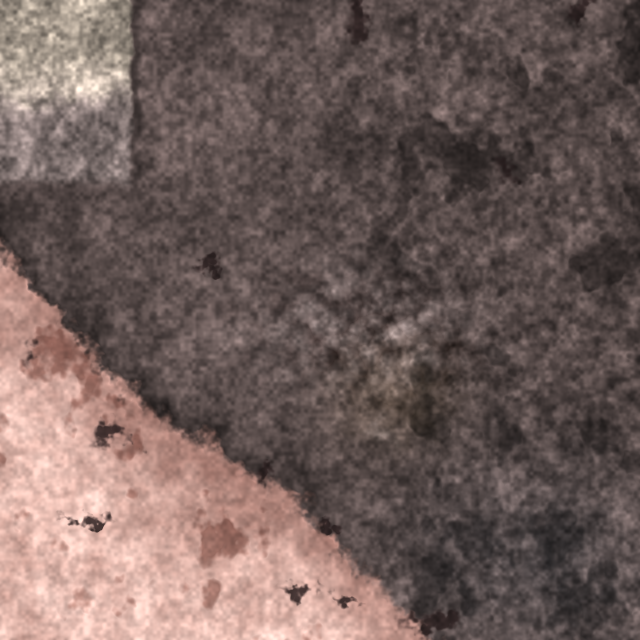
Write a WebGL 2 fragment shader that draws this texture.

```glsl
#version 300 es
precision highp float;
// Weathered dark stone wall with a pale block at upper left and a sunlit pink
// rock at lower left. Regions are distance masks with roughened edges; layered
// noise makes the surface, cellular lumps and soft smudges the chips and pits.
uniform vec2 u_resolution;
out vec4 fragColor;

#define WALL_COLOR vec3(0.362, 0.310, 0.302)
#define PINK_LIGHT vec3(0.92, 0.755, 0.71)
#define PINK_SHADE vec3(0.70, 0.53, 0.49)
#define BLOCK_TOP vec3(0.62, 0.575, 0.525)
#define BLOCK_LOW vec3(0.52, 0.465, 0.455)
#define BLOCK_BAND vec3(0.75, 0.69, 0.64)
#define PIT_COLOR vec3(0.17, 0.125, 0.125)
#define BLOCK_CORNER vec2(0.203, 0.714)
#define GRAIN 0.72
#define BLOTCH 0.55
#define EDGE_WARP 0.055

vec2 hash2(vec2 p) {
    vec3 q = fract(p.xyx * vec3(0.1031, 0.1030, 0.0973));
    q += dot(q, q.yzx + 33.33);
    return fract((q.xx + q.yz) * q.zy);
}

// Smooth lattice noise, centred on zero.
float noise(vec2 p) {
    vec2 i = floor(p), f = fract(p);
    f = f * f * (3.0 - 2.0 * f);
    vec2 e = vec2(1.0, 0.0);
    float low = mix(hash2(i).x, hash2(i + e).x, f.x);
    float high = mix(hash2(i + e.yx).x, hash2(i + 1.0).x, f.x);
    return mix(low, high, f.y) - 0.5;
}

float layers(vec2 p) {
    float sum = 0.0, weight = 0.5;
    for (int i = 0; i < 4; i++) {
        sum += weight * noise(p);
        p = mat2(1.6, 1.2, -1.2, 1.6) * p + 13.7;
        weight *= 0.62;
    }
    return sum;
}

// Distance to the nearest jittered cell point, centred near zero.
float cells(vec2 p) {
    vec2 cell = floor(p), f = p - cell;
    float nearest = 4.0;
    for (int k = 0; k < 9; k++) {
        vec2 o = vec2(k % 3, k / 3) - 1.0;
        vec2 d = o + hash2(cell + o + 50.0) - f;
        nearest = min(nearest, dot(d, d));
    }
    return sqrt(nearest) - 0.46;
}

// Soft elliptical stain.
float smudge(vec2 p, vec2 center, vec2 radius) {
    vec2 q = (p - center) / radius;
    return exp(-dot(q, q));
}

// Height of the pink rock's sloping outline.
float rockOutline(float x) {
    float hollow = (x - 0.20) / 0.12, bulge = (x - 0.47) / 0.07;
    return 0.612 - 0.89 * x - 0.045 * exp(-hollow * hollow) + 0.02 * exp(-bulge * bulge);
}

void main() {
    vec2 p = gl_FragCoord.xy / u_resolution;
    float coarse = layers(p * 9.0 + 3.0);
    float medium = layers(p * 27.0 + 40.0);
    float fine = 0.55 * noise(p * 88.0) + 0.5 * noise(p.yx * 165.0 + 9.0);
    vec2 warp = vec2(medium, layers(p * 30.0 + 21.0));
    vec2 w = p + EDGE_WARP * warp;
    float lumps = cells(p * 42.0 + 0.8 * warp);

    // Dark wall: smooth at left, lumpy and clotted toward the right.
    float rough = smoothstep(0.36, 0.66, p.x + 0.2 * coarse);
    vec3 color = WALL_COLOR * (1.06 - 0.07 * rough);
    color *= 1.0 + BLOTCH * (0.6 * coarse + mix(0.9, 1.5, rough) * medium);
    color *= 1.0 - 0.30 * rough * lumps;
    float clots = layers(p * vec2(15.0, 12.0) + 71.0) + 0.4 * medium;
    float zone = smudge(p, vec2(0.80, 0.76), vec2(0.24, 0.18));
    zone += smudge(p, vec2(0.83, 0.31), vec2(0.15, 0.18));
    color *= 1.0 - 0.42 * smoothstep(0.07, 0.24, clots + 0.08 * zone) * (0.25 + 0.75 * rough);
    color *= 1.0 - 0.10 * zone;
    color += vec3(0.02, 0.012, -0.012) * smudge(w, vec2(0.61, 0.38), vec2(0.09, 0.08));
    color += vec3(-0.005, 0.010, 0.018) * smudge(w, vec2(0.84, 0.12), vec2(0.22, 0.16));
    float chips = smudge(p, vec2(0.57, 0.48), vec2(0.16, 0.09));
    color += 0.30 * (0.08 + medium - 0.6 * lumps) * chips;
    color += 0.10 * smudge(w, vec2(0.60, 0.325), vec2(0.018, 0.014));

    // Pale block with a bright band and a dark joint beside it.
    vec2 b = mix(p, w, 0.35);
    vec2 inside = vec2(BLOCK_CORNER.x - b.x, b.y - BLOCK_CORNER.y);
    float block = smoothstep(-0.005, 0.005, inside.x) * smoothstep(-0.010, 0.010, inside.y);
    vec3 blockColor = mix(BLOCK_LOW, BLOCK_TOP, smoothstep(0.845, 0.88, w.y));
    blockColor = mix(blockColor, BLOCK_BAND, smudge(w, vec2(0.10, 0.868), vec2(0.20, 0.025)));
    blockColor *= 1.0 + 0.8 * medium + 0.25 * coarse;
    color *= 1.0 - 0.33 * smudge(b, vec2(0.211, 0.88), vec2(0.009, 0.16));
    color *= 1.0 - 0.25 * smudge(w, vec2(0.0, 0.665), vec2(0.10, 0.035));
    color = mix(color, blockColor, block);

    // Pink rock and the shadow lying along its outline.
    float height = (rockOutline(w.x) - w.y) * 0.75;
    float shadow = exp(min(height, 0.0) * 28.0) * smoothstep(0.70, 0.25, p.x);
    color *= 1.0 - 0.50 * shadow * (1.0 - block);
    vec3 rock = mix(PINK_SHADE, PINK_LIGHT, smoothstep(-0.01, 0.20, height + 0.12 * coarse));
    rock *= 1.0 + vec3(0.32, 0.40, 0.42) * (0.6 * coarse + medium);
    rock *= 1.0 - vec3(0.28, 0.36, 0.38) * smoothstep(0.15, 0.32, clots);
    color = mix(color, rock, smoothstep(-0.010, 0.012, height));

    // Pits and dark chips, broken up by the noise.
    float pits = smudge(w, vec2(0.475, 0.078), vec2(0.045, 0.014));
    pits += smudge(w, vec2(0.550, 0.068), vec2(0.026, 0.010));
    pits += smudge(w, vec2(0.160, 0.325), vec2(0.024, 0.024));
    pits += smudge(w, vec2(0.212, 0.310), vec2(0.018, 0.014));
    pits += smudge(w, vec2(0.125, 0.188), vec2(0.036, 0.009));
    pits += 0.8 * smudge(w, vec2(0.050, 0.445), vec2(0.020, 0.025));
    pits += smudge(w, vec2(0.415, 0.263), vec2(0.020, 0.014));
    pits += smudge(w, vec2(0.512, 0.182), vec2(0.017, 0.011));
    pits += smudge(w, vec2(0.670, 0.022), vec2(0.055, 0.022));
    pits += smudge(w, vec2(0.795, 0.735), vec2(0.026, 0.030));
    pits += smudge(w, vec2(0.322, 0.588), vec2(0.020, 0.012));
    pits += 0.8 * smudge(w, vec2(0.555, 0.965), vec2(0.025, 0.040));
    pits += 0.8 * smudge(w, vec2(0.905, 0.995), vec2(0.034, 0.018));
    color = mix(color, PIT_COLOR, 0.85 * smoothstep(0.25, 0.95, pits * (1.0 - 2.5 * medium - fine)));

    // Fine grain over everything, gentler on the bright rock.
    color *= 1.0 + GRAIN * fine * mix(1.0, 0.45, smoothstep(0.0, 0.02, height));
    fragColor = vec4(clamp(color, 0.0, 1.0), 1.0);
}
```
